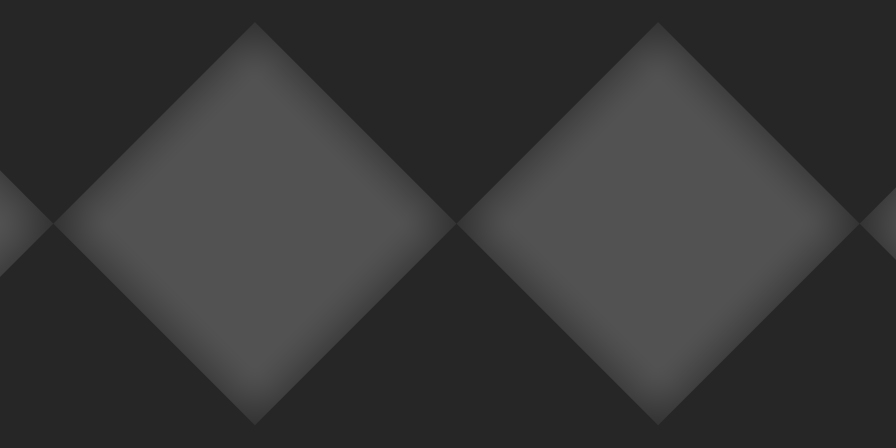
A WebGL 2 fragment shader for this pattern:

```glsl
#version 300 es
precision highp float;
// A single row of grey diamonds touching tip to tip on a dark ground.
// Each is a rotated square, repeated with fract, with a soft shadow
// falling inwards from its four sides.
uniform vec2 u_resolution;
out vec4 fragColor;

void main() {
    // Canvas heights as units; one cell is as wide as a diamond
    vec2 p = gl_FragCoord.xy / u_resolution.y;
    float cell = 0.9;
    p.x = (fract((p.x - 0.119) / cell) - 0.5) * cell;
    p.y -= 0.5007;

    // Depth inside each pair of parallel sides, positive within the diamond
    vec2 depth = 0.5 * cell * inversesqrt(2.0)
               - abs(vec2(p.x + p.y, p.x - p.y)) * inversesqrt(2.0);
    float inside = min(depth.x, depth.y);

    // Blurred inner shadow, deepest where two sides meet at a tip
    vec2 lit = smoothstep(-0.1, 0.1, depth);
    float shadow = 1.0 - lit.x * lit.y;
    vec3 diamond = vec3(0.322) * (1.0 - 0.5 * shadow);

    // Smooth outline over one pixel
    float mask = clamp(inside * u_resolution.y + 0.5, 0.0, 1.0);
    vec3 ground = vec3(0.149);
    fragColor = vec4(mix(ground, diamond, mask), 1.0);
}
```
